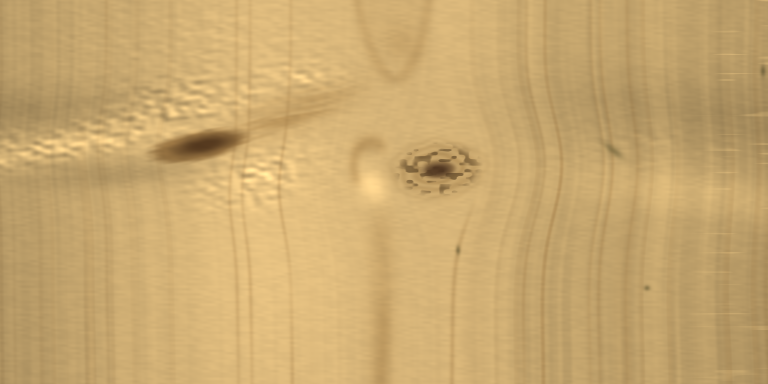
Write a Shadertoy shader that draws this texture.

```glsl
// A pale softwood board with two knots, vertical grain and a rough, torn band.
// Grain is noise stretched along y and pushed sideways around the knots; knots,
// stains and sheen are soft rotated ellipses, and torn fibres are relief noise.

float hash(vec2 p) {
    return fract(sin(dot(p, vec2(127.1, 311.7))) * 43758.5453);
}

float noise(vec2 p) {
    vec2 i = floor(p), f = fract(p);
    f = f * f * (3.0 - 2.0 * f);
    return mix(mix(hash(i), hash(i + vec2(1, 0)), f.x),
               mix(hash(i + vec2(0, 1)), hash(i + vec2(1, 1)), f.x), f.y);
}

// Offset from a centre, turned by tilt and scaled so the ellipse has radius 1
vec2 local(vec2 p, vec2 centre, vec2 radii, float tilt) {
    float c = cos(tilt), s = sin(tilt);
    p -= centre;
    return vec2(c * p.x + s * p.y, c * p.y - s * p.x) / radii;
}

float blob(vec2 p, vec2 centre, vec2 radii, float tilt) {
    vec2 q = local(p, centre, radii, tilt);
    return exp(-dot(q, q));
}

float stripe(float x, float centre, float width) {
    float d = (x - centre) / width;
    return exp(-d * d);
}

// Sideways push of the fibres around a knot
float push(vec2 p, vec2 centre, float amount, float height) {
    vec2 d = p - centre;
    return amount * d.x / (abs(d.x) + 0.05) * exp(-abs(d.x) * 2.8) * stripe(d.y, 0.0, height);
}

void mainImage(out vec4 fragColor, in vec2 fragCoord) {
    vec2 p = fragCoord / iResolution.y;
    p.x *= 2.0 * iResolution.y / iResolution.x;
    vec2 warp = vec2(noise(p * 7.0), noise(p * 7.0 + 31.0)) - 0.5;
    vec2 w = p + 0.018 * warp;
    float sides = smoothstep(0.75, 0.1, p.x) * 0.75 + smoothstep(1.15, 1.5, p.x);

    // Broad light and shade
    vec3 col = mix(vec3(0.845, 0.71, 0.475), vec3(0.755, 0.635, 0.42), sides);
    float light = 1.0 + 0.05 * (noise(p * vec2(3.0, 2.0)) - 0.5);
    light -= 0.05 * smoothstep(0.3, 0.0, p.x) + 0.05 * smoothstep(1.75, 2.0, p.x);
    light -= 0.12 * blob(w, vec2(0.05, 0.71), vec2(0.45, 0.06), 0.1);
    light -= 0.13 * blob(w, vec2(0.32, 0.55), vec2(0.22, 0.035), 0.06);
    light -= 0.11 * blob(w, vec2(1.85, 0.70), vec2(0.5, 0.10), -0.08);
    light += 0.11 * blob(w, vec2(1.86, 0.49), vec2(0.42, 0.06), -0.1);
    light += 0.07 * blob(w, vec2(0.7, 0.3), vec2(0.3, 0.35), 0.0);

    // Vertical grain
    float u = p.x + 0.012 * (noise(vec2(p.x * 3.0, p.y * 4.0)) - 0.5);
    u -= push(p, vec2(1.14, 0.56), 0.14, 0.17) + push(p, vec2(0.52, 0.62), 0.04, 0.12);
    float fine = noise(vec2(u * 85.0, p.y * 1.5)) - 0.5;
    float wide = noise(vec2(u * 32.0, p.y * 0.8 + 9.0)) - 0.5;
    float ring = smoothstep(0.55, 0.95, noise(vec2(u * 58.0, p.y * 0.5 + 20.0)));
    light += (0.07 * fine + 0.06 * wide) * (0.25 + 0.75 * sides);
    float grain = ring * (0.05 + 0.35 * sides);
    float bold[9] = float[9](0.28, 0.62, 0.655, 0.76, 1.365, 1.415, 1.535, 1.56, 1.63);
    for (int i = 0; i < 9; i++)
        grain += stripe(u, bold[i], 0.006) * (0.2 + 0.45 * noise(vec2(float(i) * 5.3, p.y * 4.0)));
    grain += 0.65 * stripe(u, 1.175 + 0.02 * p.y, 0.007) * smoothstep(0.52, 0.35, p.y);
    col = mix(col, vec3(0.60, 0.45, 0.25), min(grain, 1.0) * 0.45);

    // Cathedral arch at the top, and the pith streak below
    float arch = w.y - 0.79 - 22.0 * (w.x - 1.03) * (w.x - 1.03);
    float slope = 1.0 + 44.0 * abs(w.x - 1.03);
    float stain = 0.35 * stripe(arch / slope, 0.0, 0.012);
    stain += 0.13 * smoothstep(0.0, 0.08, arch);
    stain += 0.25 * blob(w, vec2(1.05, 0.88), vec2(0.045, 0.05), 0.6);
    stain += 0.38 * stripe(w.x, 0.99, 0.035) * smoothstep(0.5, 0.38, p.y);
    stain += 0.25 * stripe(w.x, 0.995, 0.018) * smoothstep(0.27, 0.15, p.y);

    // Swept fibres to the right of the left knot, and the curl beside the right one
    vec2 wing = local(w, vec2(0.745, 0.705), vec2(0.17, 0.043), 0.36);
    float sweep = exp(-dot(wing, wing));
    stain += sweep * (0.35 + 0.65 * noise(vec2(wing.x * 2.0, wing.y * 5.0 + wing.x * 3.0)));
    vec2 curl = local(w, vec2(0.965, 0.57), vec2(0.05, 0.065), 0.0);
    stain += 0.5 * stripe(length(curl), 0.95, 0.3) * smoothstep(0.6, -0.5, curl.x - curl.y);
    stain += 0.2 * blob(w, vec2(0.95, 0.62), vec2(0.04, 0.025), 0.0);
    col = mix(col, vec3(0.61, 0.46, 0.25), min(stain, 1.0) * 0.7);
    light += 0.20 * blob(w, vec2(0.968, 0.515), vec2(0.035, 0.045), 0.5);

    // Torn fibres: relief from the difference of two noise samples
    float torn = blob(p, vec2(0.14, 0.62), vec2(0.34, 0.05), 0.17);
    torn += 0.85 * blob(p, vec2(0.50, 0.74), vec2(0.19, 0.055), 0.1);
    torn += 0.9 * blob(p, vec2(0.67, 0.54), vec2(0.15, 0.075), 0.25);
    torn += 0.6 * blob(p, vec2(0.80, 0.80), vec2(0.09, 0.035), 0.0);
    torn += 0.22 * blob(p, vec2(0.55, 0.88), vec2(0.35, 0.14), 0.0);
    torn += 0.2 * blob(p, vec2(1.65, 0.63), vec2(0.25, 0.07), -0.1);
    torn = min(torn, 1.0);
    vec2 t = vec2(p.x * 44.0 + p.y * 12.0, p.y * 78.0 - p.x * 8.0);
    float relief = noise(t) - noise(t + vec2(0.5, 0.7));
    light += torn * (0.34 * relief + 0.06) * (1.0 - 0.7 * sweep);
    light += 0.14 * blob(w, vec2(0.12, 0.615), vec2(0.28, 0.022), 0.13);

    // Left knot: dark lens with a soft brown rim
    vec2 k = local(p, vec2(0.517, 0.62), vec2(0.122, 0.036), 0.19);
    float r = length(k) + 0.12 * (noise(k * vec2(3.0, 5.0)) - 0.5);
    col = mix(col, vec3(0.52, 0.38, 0.20), 0.8 * smoothstep(1.25, 0.75, r));
    col = mix(col, vec3(0.29, 0.19, 0.10), 0.9 * smoothstep(0.95, 0.15, length(k - vec2(0.12, 0.0))));

    // Right knot: rings with flecks around a small core
    k = local(w, vec2(1.14, 0.56), vec2(0.125, 0.075), 0.05);
    r = length(k);
    float rings = 0.5 + 0.5 * sin(r * 24.0 + 5.0 * noise(k * 3.0));
    float flecks = smoothstep(0.5, 0.8, noise(p * vec2(60.0, 110.0)));
    col = mix(col, vec3(0.58, 0.44, 0.24), smoothstep(1.35, 0.4, r) * (0.25 + 0.25 * rings));
    col = mix(col, vec3(0.36, 0.27, 0.15), 0.65 * flecks * smoothstep(1.0, 0.6, r));
    col = mix(col, vec3(0.30, 0.20, 0.12), 0.9 * smoothstep(0.48, 0.1, length(k * vec2(1.0, 1.2))));

    // Small dents, pale scratches on the right and fine cross fibres
    float dent = blob(w, vec2(1.593, 0.604), vec2(0.028, 0.010), -0.6) + blob(p, vec2(1.193, 0.348), vec2(0.006, 0.012), 0.0);
    dent += blob(p, vec2(1.685, 0.25), vec2(0.008, 0.007), 0.0) + blob(p, vec2(1.987, 0.815), vec2(0.007, 0.015), 0.0);
    col = mix(col, vec3(0.42, 0.37, 0.22), min(dent, 1.0) * 0.65);
    float scratch = smoothstep(0.8, 0.97, noise(vec2(p.x * 9.0, p.y * 120.0)));
    light += 0.12 * scratch * smoothstep(1.75, 1.95, p.x);
    light += 0.045 * (noise(vec2(p.x * 45.0 + p.y * 25.0, p.y * 150.0)) - 0.5);
    fragColor = vec4(clamp(col * light, 0.0, 1.0), 1.0);
}
```
